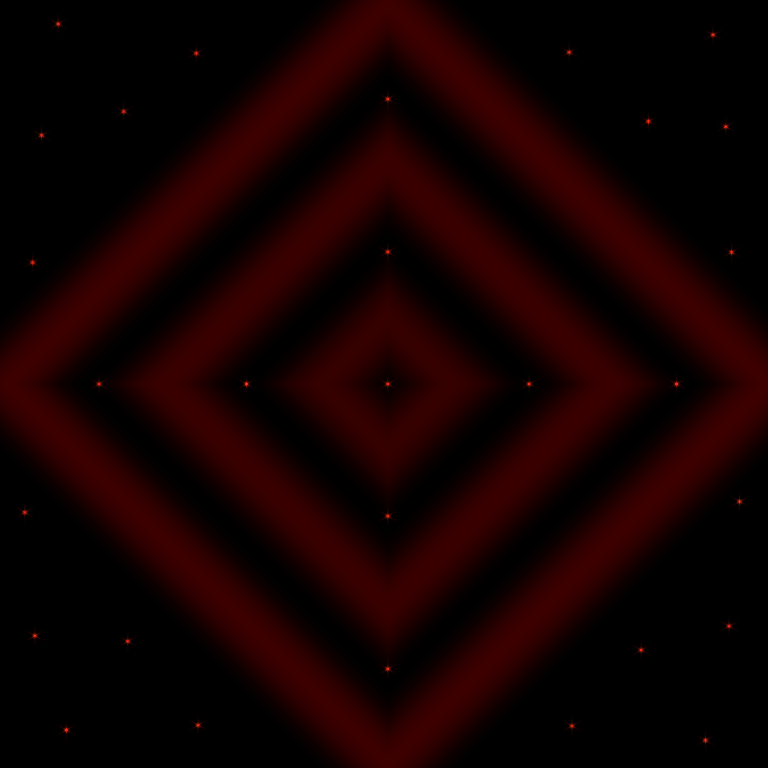
A Shadertoy shader for this background:

```glsl
const float PI = 3.14159265;
const vec2 CENTER = vec2(0.505, 0.5);
const vec3 BAND_RED = vec3(1.0, 0.0, 0.0);
const vec3 ARM_RED = vec3(0.75, 0.10, 0.04);
const vec3 CORE_RED = vec3(0.90, 0.17, 0.08);

float diamondDistance(vec2 p) {
    return abs(p.x) + abs(p.y);
}

// Soft concentric bands, slightly brighter outwards
float softBands(float d, float firstPeak, float spacing, float count) {
    float phase = (d - firstPeak) / spacing;
    float wave = 0.5 + 0.5 * cos(2.0 * PI * phase);
    float inside = 1.0 - step(count - 0.5, phase);
    return wave * inside * min(0.235, 0.20 + 0.085 * d);
}

// Six-armed spark with a small hot core
vec3 spark(vec2 p, float size) {
    float r = length(p) / size;
    if (r > 3.0) return vec3(0.0);
    float angle = atan(p.y, p.x + 1e-6);
    float arms = pow(abs(sin(3.0 * angle)), 8.0);
    float ragged = 0.8 + 0.2 * sin(angle * 5.0 + r * 9.0);
    float fade = exp(-r * 2.6) * (1.0 - smoothstep(1.0, 2.2, r));
    return ARM_RED * arms * ragged * fade + CORE_RED * exp(-r * r * 14.0);
}

// Sparks in the dark gaps along both axes
vec3 axisSparks(vec2 p, float size) {
    vec3 light = spark(p, size);
    for (int ring = 1; ring <= 2; ring++) {
        vec2 reach = vec2(0.192, 0.199) * float(ring) - vec2(0.008, 0.027);
        for (int arm = 0; arm < 4; arm++) {
            float angle = 0.5 * PI * float(arm);
            light += spark(p - reach * vec2(cos(angle), sin(angle)), size);
        }
    }
    return light;
}

// Two loose rows of sparks, measured inwards from a corner
vec2 cornerInset(int i) {
    bool innerRow = i < 2;
    float t = innerRow ? float(i) : float(i - 2) * 0.5;
    vec2 start = innerRow ? vec2(0.080, 0.040) : vec2(0.265, 0.062);
    vec2 end = innerRow ? vec2(0.045, 0.175) : vec2(0.040, 0.338);
    vec2 bow = innerRow ? vec2(0.0) : vec2(0.004, -0.045) * sin(PI * t);
    return mix(start, end, t) + bow;
}

vec3 cornerSparks(vec2 uv, float size) {
    vec3 light = vec3(0.0);
    for (int c = 0; c < 4; c++) {
        vec2 corner = vec2(float(c % 2), float(c / 2));
        for (int i = 0; i < 5; i++) {
            float seed = float(c * 5 + i);
            vec2 jitter = 0.010 * sin(seed * vec2(2.4, 4.1) + vec2(0.7, 1.9));
            vec2 inset = cornerInset(i) + jitter;
            light += spark(uv - mix(inset, 1.0 - inset, corner), size);
        }
    }
    return light;
}

void mainImage(out vec4 fragColor, in vec2 fragCoord) {
    vec2 uv = fragCoord / iResolution.xy;
    vec2 p = uv - CENTER;
    float sparkSize = 0.0095;

    vec3 color = BAND_RED * softBands(diamondDistance(p), 0.085, 0.205, 3.0);
    color += axisSparks(p, sparkSize) + cornerSparks(uv, sparkSize);
    fragColor = vec4(min(color, 1.0), 1.0);
}
```
